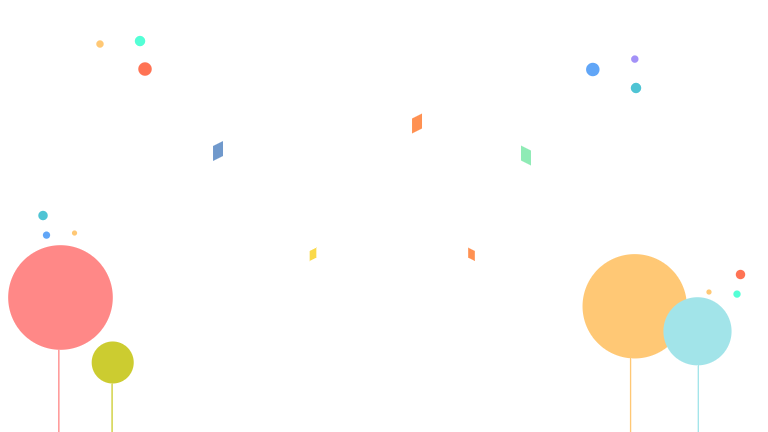
This background is drawn by a Shadertoy shader. Its source:

```glsl
// Draws a white party background with lollipop balloons, dot clusters and paper confetti.

// The canvas is a grid 9 units high (16 wide at 16:9).
const float GRID_HEIGHT = 9.0;
const float STEM_HALF_WIDTH = 0.014;
const vec2 CONFETTI_HALF_SIZE = vec2(0.104, 0.156);

const vec3 WHITE  = vec3(1.0);
const vec3 CORAL  = vec3(1.0, 0.535, 0.53);
const vec3 OLIVE  = vec3(0.80, 0.80, 0.19);
const vec3 APRICOT = vec3(1.0, 0.785, 0.46);
const vec3 AQUA   = vec3(0.635, 0.895, 0.915);
const vec3 MINT   = vec3(0.33, 1.0, 0.84);
const vec3 RED    = vec3(1.0, 0.45, 0.33);
const vec3 BLUE   = vec3(0.38, 0.65, 0.97);
const vec3 VIOLET = vec3(0.64, 0.57, 0.97);
const vec3 TEAL   = vec3(0.31, 0.77, 0.83);
const vec3 STEEL  = vec3(0.44, 0.60, 0.80);
const vec3 ORANGE = vec3(1.0, 0.57, 0.32);
const vec3 GREEN  = vec3(0.56, 0.92, 0.71);
const vec3 YELLOW = vec3(0.98, 0.85, 0.29);

// Distance functions
float discDistance(vec2 p, float radius) {
    return length(p) - radius;
}

float stemDistance(vec2 p) {
    return max(abs(p.x) - STEM_HALF_WIDTH, p.y);
}

float slantedDistance(vec2 p, vec2 halfSize, float slope) {
    p.y -= slope * p.x;
    vec2 d = abs(p) - halfSize;
    return max(d.x, d.y / sqrt(1.0 + slope * slope));
}

// Lays a smooth-edged shape over the colour below it
vec3 paint(vec3 below, vec3 colour, float dist, float pixel) {
    return mix(below, colour, clamp(0.5 - dist / pixel, 0.0, 1.0));
}

// A large, a medium and a small dot; a negative scale mirrors the group
vec3 dotCluster(vec3 below, vec2 p, vec2 scale, vec2 mediumOffset, vec2 smallOffset,
                vec3 large, vec3 medium, vec3 small, float pixel) {
    float size = abs(scale.x);
    below = paint(below, large, discDistance(p, 0.140 * size), pixel);
    below = paint(below, medium, discDistance(p - mediumOffset * scale, 0.108 * size), pixel);
    return paint(below, small, discDistance(p - smallOffset * scale, 0.077 * size), pixel);
}

// Balloons: centre, radius, horizontal place of the stem
vec3 balloons(vec3 below, vec2 p, float pixel) {
    vec4 shapes[4] = vec4[4](
        vec4(1.260, 2.802, 1.090, 1.226),
        vec4(2.348, 1.448, 0.438, 2.335),
        vec4(13.223, 2.619, 1.087, 13.137),
        vec4(14.531, 2.098, 0.710, 14.548));
    vec3 colours[4] = vec3[4](CORAL, OLIVE, APRICOT, AQUA);
    for (int i = 0; i < 4; i++) {
        vec4 s = shapes[i];
        float dist = min(discDistance(p - s.xy, s.z), stemDistance(p - s.wy));
        below = paint(below, colours[i], dist, pixel);
    }
    return below;
}

// Confetti: centre, scale, slope of the slanted edges
vec3 confetti(vec3 below, vec2 p, float pixel) {
    vec4 pieces[5] = vec4[5](
        vec4(4.542, 5.854, 1.0, 0.5),
        vec4(8.688, 6.427, 1.0, 0.5),
        vec4(10.958, 5.760, 1.0, -0.5),
        vec4(6.521, 3.702, 0.667, 0.5),
        vec4(9.823, 3.702, 0.667, -0.5));
    vec3 colours[5] = vec3[5](STEEL, ORANGE, GREEN, YELLOW, ORANGE);
    for (int i = 0; i < 5; i++) {
        vec4 c = pieces[i];
        float dist = slantedDistance(p - c.xy, CONFETTI_HALF_SIZE * c.z, c.w);
        below = paint(below, colours[i], dist, pixel);
    }
    return below;
}

void mainImage(out vec4 fragColor, in vec2 fragCoord) {
    float pixel = GRID_HEIGHT / iResolution.y;
    vec2 p = fragCoord * pixel;

    vec3 colour = balloons(WHITE, p, pixel);
    colour = confetti(colour, p, pixel);

    // Three clusters share one layout, the upper right one is wider
    vec2 nearDot = vec2(-0.104, 0.583);
    vec2 farDot = vec2(-0.938, 0.521);
    colour = dotCluster(colour, p - vec2(3.021, 7.562), vec2(1.0),
                        nearDot, farDot, RED, MINT, APRICOT, pixel);
    colour = dotCluster(colour, p - vec2(0.896, 4.510), vec2(-0.7),
                        nearDot, farDot, TEAL, BLUE, APRICOT, pixel);
    colour = dotCluster(colour, p - vec2(15.427, 3.281), vec2(0.7, -0.7),
                        nearDot, farDot, RED, MINT, APRICOT, pixel);
    colour = dotCluster(colour, p - vec2(12.350, 7.552), vec2(1.0),
                        vec2(0.900, -0.385), vec2(0.875, 0.217), BLUE, TEAL, VIOLET, pixel);

    fragColor = vec4(colour, 1.0);
}
```
